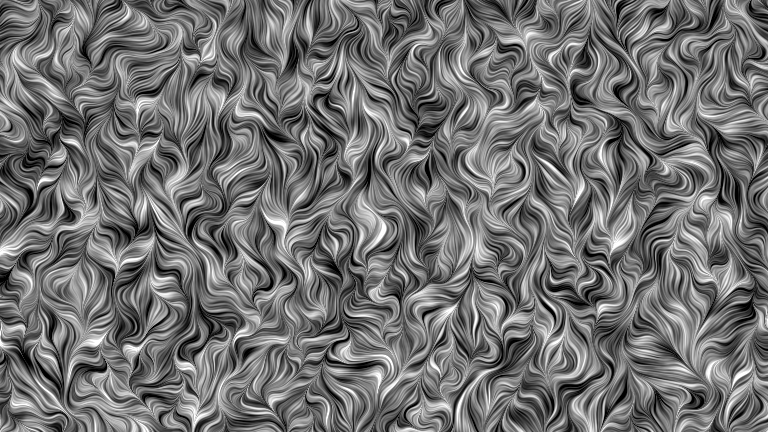
Write a Shadertoy shader that draws this texture.

```glsl
const float BEND_FREQ = 25.0;                 // bends per canvas height
const vec2  BEND_STRETCH = vec2(1.0, 0.72);   // taller than wide
const float BEND_RANGE = 4.2;                 // spread of strand angles, radians
const float UPRIGHT = 1.5708;                 // mean strand angle
const float GRID_TILT = 0.6;                  // turns the noise grid off axis
const int   TRACE_STEPS = 15;                 // steps each way along a strand
const float STEP_LENGTH = 0.0027;
const float LOCK_FREQ = 42.0;                 // broad light and dark locks
const float STRAND_FREQ = 110.0;
const float HAIR_FREQ = 300.0;
const vec3  LAYER_GAIN = vec3(0.64, 1.05, 2.9); // lock, strand, hair contrast
const float MEAN_GREY = 0.44;

float hash(vec2 cell) {
    return fract(sin(dot(cell, vec2(127.1, 311.7))) * 43758.5);
}

// Smooth value noise, 0 to 1
float noise(vec2 p) {
    vec2 cell = floor(p);
    vec2 f = p - cell;
    vec2 blend = f * f * (3.0 - 2.0 * f);
    float low = mix(hash(cell), hash(cell + vec2(1.0, 0.0)), blend.x);
    float high = mix(hash(cell + vec2(0.0, 1.0)), hash(cell + 1.0), blend.x);
    return mix(low, high, blend.y);
}

mat2 rotation(float angle) {
    float c = cos(angle), s = sin(angle);
    return mat2(c, s, -s, c);
}

// Unit direction of the strand: upright, turned by noise
vec2 flow(vec2 p, mat2 tilt) {
    float bend = noise(tilt * (p * BEND_STRETCH * BEND_FREQ) + 31.7) - 0.5;
    float angle = UPRIGHT + BEND_RANGE * bend;
    return vec2(cos(angle), sin(angle));
}

// Tones of the three layers, centred on zero
vec3 layers(vec2 p, mat2 tilt) {
    vec2 q = tilt * p;
    return vec3(noise(q * LOCK_FREQ + 7.3),
                noise(q * STRAND_FREQ + 53.1),
                noise(q * HAIR_FREQ + 91.9)) - 0.5;
}

void mainImage(out vec4 fragColor, in vec2 fragCoord) {
    vec2 uv = fragCoord / iResolution.y;
    mat2 flowTilt = rotation(GRID_TILT);
    mat2 toneTilt = rotation(-GRID_TILT);

    // Average the layers along the strand, both ways from this point
    vec3 sum = layers(uv, toneTilt);
    float total = 1.0;
    for (int side = -1; side <= 1; side += 2) {
        vec2 p = uv;
        for (int i = 1; i <= TRACE_STEPS; i++) {
            p += float(side) * STEP_LENGTH * flow(p, flowTilt);
            float t = float(i) / float(TRACE_STEPS + 1);
            float weight = 1.0 - t * t;
            sum += weight * layers(p, toneTilt);
            total += weight;
        }
    }

    float grey = MEAN_GREY + dot(sum / total, LAYER_GAIN);
    fragColor = vec4(vec3(clamp(grey, 0.0, 1.0)), 1.0);
}
```
